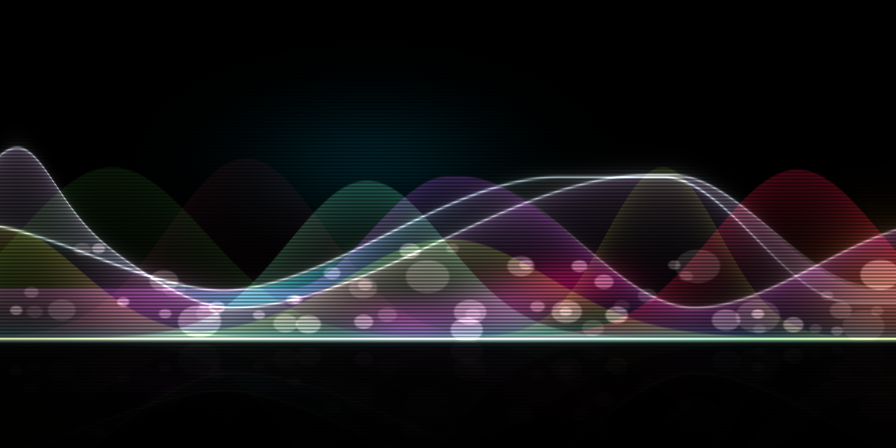
Give the GLSL for this background, as a WebGL 1 fragment shader.

```glsl
precision highp float;
// Glowing silk waves and soft light discs above a dark reflective floor, with scanlines.
uniform vec2 u_resolution;

const float FLOOR_Y = 0.24;

float hash(float n) {
  return fract(sin(n * 12.9898) * 43758.547);
}

float bump(float x, float center, float width) {
  float d = (x - center) / width;
  return exp(-d * d);
}

float glow(vec2 p, vec2 center, vec2 radius) {
  vec2 d = (p - center) / radius;
  return exp(-dot(d, d));
}

// Translucent sheet: crisp upper edge, fading downward.
vec3 veil(float y, float top, float depth, vec3 tint) {
  float d = top - y;
  return tint * smoothstep(0.0, 0.007, d) * exp(-max(d, 0.0) / depth);
}

float strand(float y, float height) {
  float d = abs(y - height);
  return exp(-d * d / 0.000012) + 0.22 * exp(-d / 0.014);
}

// Heights of the three main waves.
float crestWave(float x) {
  return 0.53 + 0.14 * bump(x, 0.04, 0.11) - 0.2175 * smoothstep(0.03, 0.52, x)
    + 0.2965 * smoothstep(0.51, 1.45, x) - 0.25 * smoothstep(1.5, 1.95, x);
}

float innerWave(float x) {
  return 0.505 - 0.155 * smoothstep(-0.1, 0.52, x)
    + 0.255 * smoothstep(0.48, 1.25, x) - 0.28 * smoothstep(1.48, 1.9, x);
}

float violetWave(float x) {
  return 0.36 + 0.25 * smoothstep(0.65, 1.0, x)
    - 0.297 * smoothstep(1.03, 1.55, x) + 0.19 * smoothstep(1.55, 2.1, x);
}

vec3 hills(vec2 p) {
  float x = p.x, y = p.y;
  vec3 c = veil(y, 0.25 + 0.38 * bump(x, 0.25, 0.3), 0.2, vec3(0.04, 0.10, 0.03));
  c += veil(y, 0.25 + 0.40 * bump(x, 0.55, 0.25), 0.15, vec3(0.07, 0.02, 0.03));
  c += veil(y, 0.25 + 0.35 * bump(x, 0.82, 0.25), 0.16, vec3(0.13, 0.24, 0.18));
  c += veil(y, 0.25 + 0.22 * bump(x, 1.0, 0.32), 0.12, vec3(0.16, 0.22, 0.04));
  c += veil(y, 0.25 + 0.38 * bump(x, 1.48, 0.18), 0.06, vec3(0.12, 0.14, 0.03));
  c += veil(y, 0.25 + 0.375 * bump(x, 1.78, 0.27), 0.13, vec3(0.28, 0.03, 0.08));
  c += veil(y, 0.25 + 0.25 * bump(x, 0.0, 0.25), 0.16, vec3(0.20, 0.19, 0.05));
  return c;
}

vec3 lights(vec2 p) {
  vec3 c = vec3(0.0, 0.12, 0.15) * glow(p, vec2(0.83, 0.64), vec2(0.26, 0.13));
  c += vec3(0.40, 0.0, 0.14) * glow(p, vec2(1.27, 0.37), vec2(0.13, 0.05));
  c += vec3(0.36, 0.08, 0.34) * glow(p, vec2(0.91, 0.28), vec2(0.13, 0.05));
  c += vec3(0.36, 0.10, 0.34) * glow(p, vec2(1.13, 0.31), vec2(0.13, 0.06));
  c += vec3(0.20, 0.07, 0.18) * glow(p, vec2(0.33, 0.32), vec2(0.16, 0.07));
  c += vec3(0.30, 0.16, 0.03) * glow(p, vec2(1.98, 0.36), vec2(0.16, 0.13));
  return c;
}

vec3 silk(vec2 p) {
  float a = crestWave(p.x), b = innerWave(p.x), v = violetWave(p.x);
  vec3 c = veil(p.y, a, 0.12, vec3(0.20, 0.15, 0.22));
  c += veil(p.y, v, 0.08, vec3(0.24, 0.09, 0.27));
  // Sheet stretched between the two bright strands.
  float inside = smoothstep(0.0, 0.008, p.y - min(a, b)) * smoothstep(0.0, 0.008, max(a, b) - p.y);
  c += inside * (vec3(0.07) + vec3(0.03, 0.32, 0.39) * bump(p.x, 0.6, 0.25));
  // Luminous edges.
  c += vec3(0.55, 0.56, 0.60) * strand(p.y, a) * (1.0 - 0.7 * smoothstep(1.6, 1.8, p.x));
  c += vec3(0.50, 0.56, 0.58) * strand(p.y, b) * (1.0 - 0.6 * smoothstep(1.55, 1.8, p.x));
  c += vec3(0.48, 0.40, 0.48) * strand(p.y, v) * smoothstep(1.1, 1.45, p.x);
  return c;
}

// Scattered wide discs, keeping low where the waves dip.
vec3 discs(vec2 p) {
  vec3 c = vec3(0.0);
  for (int i = 0; i < 56; i++) {
    float n = float(i) + 1.0;
    float x = 2.0 * fract(n * 0.618034 + 0.06 * hash(n));
    float spread = 0.2 - 0.13 * bump(x, 0.58, 0.2);
    float y = 0.26 + spread * pow(hash(n + 71.0), 1.4);
    float radius = 0.010 + 0.030 * pow(hash(n + 29.0), 2.5);
    float d = length((p - vec2(x, y)) * vec2(0.75, 1.0)) - radius;
    float alpha = 0.12 + 0.36 * hash(n + 13.0);
    c += vec3(0.85, 0.76, 0.76) * alpha * (1.0 - smoothstep(-0.003, 0.003, d));
  }
  return c;
}

void main() {
  vec2 p = gl_FragCoord.xy / u_resolution * vec2(2.0, 1.0);
  float offset = p.y - FLOOR_Y;
  float h = abs(offset);
  vec2 q = vec2(p.x, FLOOR_Y + h);
  vec3 color = hills(q) + lights(q) + silk(q) + discs(q);

  // Cyan light pooled along the floor.
  float center = 0.3 + 0.7 * bump(p.x, 1.0, 0.8);
  color += vec3(0.10, 0.50, 0.58) * center * exp(-h / 0.025);
  color *= mix(0.09 * exp(-h / 0.12), 1.0, smoothstep(-0.004, 0.004, offset));
  color += vec3(0.30, 0.45, 0.48) * center * exp(-h / 0.004);

  // Fine horizontal scanlines.
  color *= 0.78 + 0.22 * sin(p.y * 128.0 * 6.28319);
  gl_FragColor = vec4(min(color, 1.0), 1.0);
}
```
